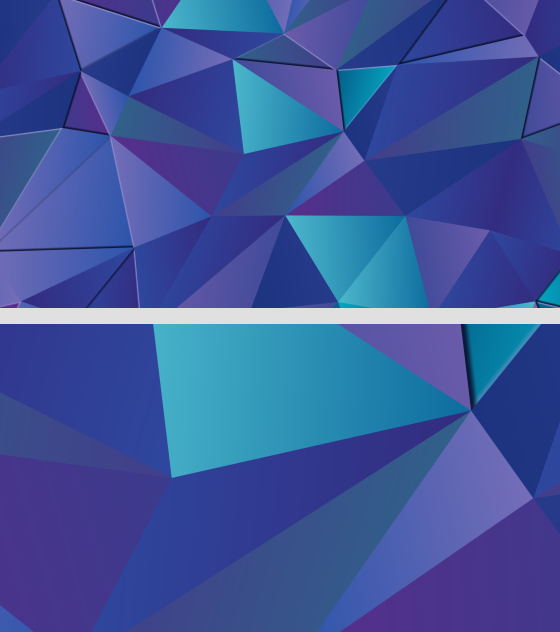
Top: the whole. Bottom: its middle third, enlarged.
Write a Shadertoy shader that draws this background.

```glsl
// Low-poly mesh of jewel-toned triangles: a jittered, sheared lattice whose
// quads are each cut along their better diagonal. Every facet carries a nearly
// horizontal two-colour gradient, and a few have lit and shaded bevels.
#define CELL_SIZE vec2(0.285, 0.245)
#define SHEAR 0.07
#define JITTER 0.39
#define MESH_SEED 4.7
#define BEVEL_SHARE 0.15
#define BEVEL_WIDTH 0.010
#define GRADIENT_TILT 0.3
#define HUE_SKEW 1.5
#define LIGHT_DIR normalize(vec2(0.8, 0.6))
#define SHADE_COLOR vec3(0.04, 0.06, 0.18)
#define GLINT_COLOR vec3(0.62, 0.60, 0.84)

// Gradient ends, ordered from the most to the least frequent
const vec3 START_COLORS[8] = vec3[8](
    vec3(0.20, 0.17, 0.50), vec3(0.17, 0.33, 0.67),
    vec3(0.34, 0.18, 0.55), vec3(0.25, 0.29, 0.60),
    vec3(0.19, 0.38, 0.54), vec3(0.11, 0.20, 0.50),
    vec3(0.02, 0.36, 0.53), vec3(0.05, 0.42, 0.62));
const vec3 END_COLORS[8] = vec3[8](
    vec3(0.18, 0.28, 0.62), vec3(0.46, 0.43, 0.72),
    vec3(0.23, 0.23, 0.55), vec3(0.42, 0.36, 0.67),
    vec3(0.26, 0.24, 0.54), vec3(0.15, 0.23, 0.54),
    vec3(0.02, 0.65, 0.76), vec3(0.30, 0.72, 0.80));

float hash(vec2 id, float salt) {
    return fract(sin(dot(id, vec2(127.1, 311.7)) + salt * 17.3 + MESH_SEED) * 43758.5);
}

float cross2(vec2 a, vec2 b) {
    return a.x * b.y - a.y * b.x;
}

vec2 latticeVertex(vec2 id) {
    vec2 offset = vec2(hash(id, 1.0), hash(id, 2.0)) * 2.0 - 1.0;
    vec2 g = id + JITTER * offset;
    return vec2(g.x * CELL_SIZE.x + SHEAR * g.y, g.y * CELL_SIZE.y);
}

// x: distance inside the edge, y: how far the edge faces the light
vec2 edgeInfo(vec2 p, vec2 a, vec2 b) {
    vec2 e = normalize(b - a);
    vec2 inward = vec2(-e.y, e.x);
    return vec2(dot(p - a, inward), -dot(inward, LIGHT_DIR));
}

vec3 bevel(vec3 color, vec2 edge) {
    float u = max(edge.x, 0.0) / BEVEL_WIDTH;
    float shade = (1.0 - smoothstep(0.15, 1.0, u)) * smoothstep(0.0, 0.35, -edge.y);
    float glint = (1.0 - smoothstep(0.1, 0.7, u)) * smoothstep(0.0, 0.5, edge.y);
    color = mix(color, SHADE_COLOR, 0.9 * shade);
    return mix(color, GLINT_COLOR, 0.75 * glint);
}

vec3 facetGradient(vec2 p, vec2 a, vec2 b, vec2 c, vec2 id, float salt) {
    float angle = GRADIENT_TILT * (hash(id, salt + 1.0) * 2.0 - 1.0);
    vec2 dir = vec2(cos(angle), sin(angle));
    vec3 spans = vec3(dot(a, dir), dot(b, dir), dot(c, dir));
    float lo = min(spans.x, min(spans.y, spans.z));
    float hi = max(spans.x, max(spans.y, spans.z));
    float t = clamp((dot(p, dir) - lo) / (hi - lo), 0.0, 1.0);
    if (hash(id, salt + 2.0) < 0.5) t = 1.0 - t;
    int hue = min(int(8.0 * pow(hash(id, salt), HUE_SKEW)), 7);
    return mix(START_COLORS[hue], END_COLORS[hue], t);
}

// Adds one counter-clockwise facet, weighted by its pixel coverage
void addFacet(inout vec4 sum, vec2 p, vec2 a, vec2 b, vec2 c, vec2 id, float salt) {
    vec2 ab = edgeInfo(p, a, b), bc = edgeInfo(p, b, c), ca = edgeInfo(p, c, a);
    float inside = min(ab.x, min(bc.x, ca.x));
    float soft = 0.7 / iResolution.y;
    float coverage = smoothstep(-soft, soft, inside);
    if (coverage <= 0.0) return;
    vec3 color = facetGradient(p, a, b, c, id, salt);
    if (hash(id, salt + 3.0) < BEVEL_SHARE)
        color = bevel(bevel(bevel(color, ab), bc), ca);
    sum += vec4(color, 1.0) * coverage;
}

void mainImage(out vec4 fragColor, in vec2 fragCoord) {
    vec2 p = fragCoord / iResolution.y;
    float row = p.y / CELL_SIZE.y;
    vec2 home = floor(vec2((p.x - SHEAR * row) / CELL_SIZE.x, row));
    vec4 sum = vec4(0.0);

    for (int j = -1; j <= 1; j++)
    for (int i = -1; i <= 1; i++) {
        vec2 id = home + vec2(i, j);
        vec2 a = latticeVertex(id), b = latticeVertex(id + vec2(1, 0));
        vec2 c = latticeVertex(id + vec2(1, 1)), d = latticeVertex(id + vec2(0, 1));
        // The diagonal with the larger smallest facet never folds the quad
        float areaAC = min(cross2(b - a, c - a), cross2(c - a, d - a));
        float areaBD = min(cross2(b - a, d - a), cross2(c - b, d - b));
        if (areaAC > areaBD) {
            addFacet(sum, p, a, b, c, id, 10.0);
            addFacet(sum, p, a, c, d, id, 20.0);
        } else {
            addFacet(sum, p, a, b, d, id, 10.0);
            addFacet(sum, p, b, c, d, id, 20.0);
        }
    }
    fragColor = vec4(sum.rgb / max(sum.a, 1e-4), 1.0);
}
```
